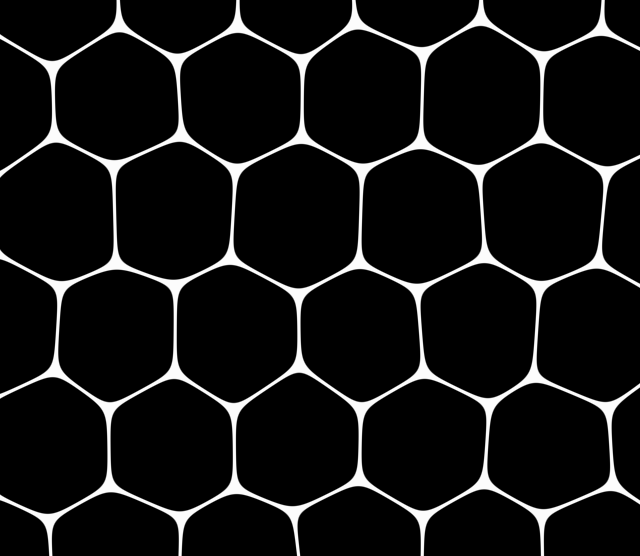
Reproduce this pattern procedurally as a Shadertoy shader.

```glsl
// Lengths are fractions of the canvas height
const vec2  PITCH       = vec2(0.2195, 0.207);  // column and row spacing
const vec2  ORIGIN      = vec2(0.095, 0.197);   // centre of cell (0, 0)
const float JITTER      = 0.017;                // largest shift of a centre
const float HALF_WALL   = 0.0028;               // half thickness of a wall
const float FILLET      = 0.0105;               // rounding where walls meet
const float EDGE_BLUR   = 0.75;                 // edge softness in pixel sizes
const vec3  CELL_COLOUR = vec3(0.0);
const vec3  WALL_COLOUR = vec3(0.99);

vec2 hash2(vec2 p) {
    vec3 q = fract(p.xyx * vec3(0.1031, 0.1030, 0.0973));
    q += dot(q, q.yzx + 33.33);
    return fract((q.xx + q.yz) * q.zy);
}

// Odd rows are moved by half a column
float rowShift(float row) {
    return 0.5 * mod(row, 2.0);
}

// Jittered centre of the cell in a given column and row
vec2 cellCentre(vec2 id) {
    vec2 grid = vec2(id.x + rowShift(id.y), id.y);
    return grid * PITCH + JITTER * (2.0 * hash2(id + 57.0) - 1.0);
}

// Lattice cell in the given row that lies closest to p
vec2 cellInRow(vec2 p, float row) {
    return vec2(round(p.x / PITCH.x - rowShift(row)), row);
}

vec2 nearestCell(vec2 p) {
    float baseRow = round(p.y / PITCH.y);
    float best = 1e3;
    vec2 nearest = vec2(0.0);
    for (float j = -1.0; j <= 1.0; j++) {
        for (float i = -1.0; i <= 1.0; i++) {
            vec2 id = cellInRow(p, baseRow + j) + vec2(i, 0.0);
            float dist = distance(p, cellCentre(id));
            if (dist < best) {
                best = dist;
                nearest = id;
            }
        }
    }
    return nearest;
}

// Smooth minimum of the distances to all borders of the enclosing cell
float borderDistance(vec2 p) {
    vec2 home = nearestCell(p);
    vec2 centre = cellCentre(home);
    float sum = 0.0;
    for (float j = -2.0; j <= 2.0; j++) {
        for (float i = -2.0; i <= 2.0; i++) {
            if (i == 0.0 && j == 0.0) continue;
            vec2 other = cellCentre(home + vec2(i, j));
            float dist = dot(0.5 * (centre + other) - p, normalize(other - centre));
            sum += exp(-dist / FILLET);
        }
    }
    return -FILLET * log(sum);
}

void mainImage(out vec4 fragColor, in vec2 fragCoord) {
    vec2 p = fragCoord / iResolution.y - ORIGIN;
    float blur = EDGE_BLUR / iResolution.y;

    // Walls fill the gap between the rounded cells
    float wall = 1.0 - smoothstep(-blur, blur, borderDistance(p) - HALF_WALL);
    fragColor = vec4(mix(CELL_COLOUR, WALL_COLOUR, wall), 1.0);
}
```
